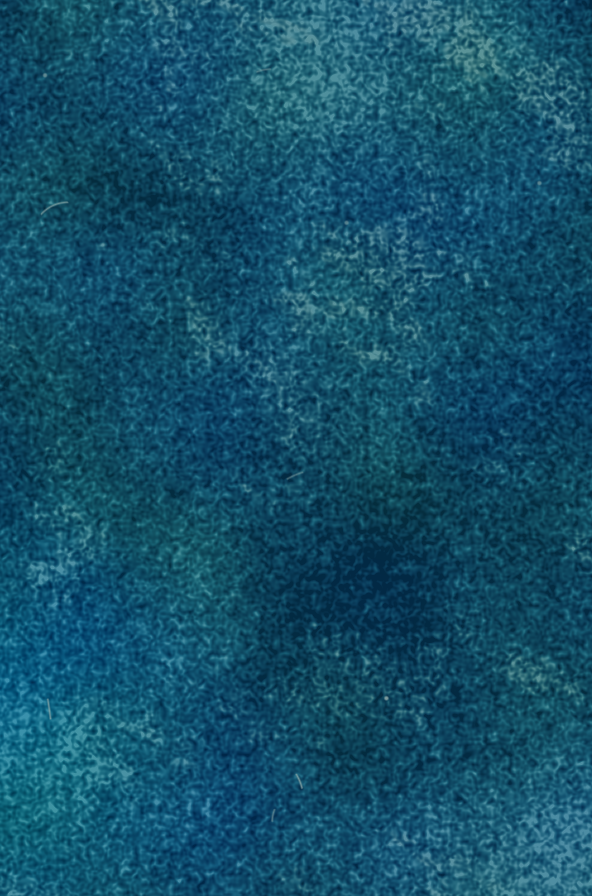
Reproduce this texture procedurally as a Shadertoy shader.

```glsl
vec2 hash2(vec2 p) {
    vec3 q = fract(p.xyx * vec3(0.1031, 0.1030, 0.0973));
    q += dot(q, q.yzx + 33.33);
    return fract((q.xx + q.yz) * q.zy);
}

float corner(vec2 cell, vec2 f, vec2 o) {
    return dot(hash2(cell + o) * 2.0 - 1.0, f - o);
}

float gradNoise(vec2 p) {
    vec2 i = floor(p), f = p - i;
    vec2 u = f * f * f * (f * (f * 6.0 - 15.0) + 10.0);
    return mix(mix(corner(i, f, vec2(0, 0)), corner(i, f, vec2(1, 0)), u.x),
               mix(corner(i, f, vec2(0, 1)), corner(i, f, vec2(1, 1)), u.x), u.y);
}

float clouds(vec2 p) {
    float sum = 0.0, amp = 1.0;
    for (int k = 0; k < 5; k++) {
        sum += amp * gradNoise(p);
        p = mat2(1.6, 1.2, -1.2, 1.6) * p + 17.3;
        amp *= 0.68;
    }
    return sum;
}

// Soft round stain
float stain(vec2 p, vec2 centre, vec2 radius) {
    vec2 d = (p - centre) / radius;
    return exp(-dot(d, d));
}

// Dark to pale dye, tone runs from 0 to 5
vec3 dye(float tone) {
    vec3 ramp[6] = vec3[6](
        vec3(0.02, 0.19, 0.29), vec3(0.04, 0.24, 0.35), vec3(0.06, 0.29, 0.39),
        vec3(0.08, 0.35, 0.45), vec3(0.13, 0.42, 0.51), vec3(0.23, 0.51, 0.59));
    tone = clamp(tone, -0.5, 5.5);
    int i = clamp(int(tone), 0, 4);
    return mix(ramp[i], ramp[i + 1], tone - float(i));
}

// Short bent hair; zero length gives a speck
float hair(vec2 p, float angle, float halfLength, float bend, float width) {
    float c = cos(angle), s = sin(angle);
    p = mat2(c, -s, s, c) * p;
    p.y -= bend * p.x * p.x;
    float d = length(vec2(max(abs(p.x) - halfLength, 0.0), p.y));
    float soft = 0.7 / iResolution.y + 0.0006;
    return 1.0 - smoothstep(width - soft, width + soft, d);
}

void mainImage(out vec4 fragColor, in vec2 fragCoord) {
    vec2 p = fragCoord / iResolution.y;
    float aspect = iResolution.x / iResolution.y;
    vec2 warped = p + 0.035 * vec2(gradNoise(p * 9.0 + 3.1), gradNoise(p * 9.0 + 41.7));

    // Broad light and dark areas
    float teal = stain(warped, vec2(0.0, 0.17), vec2(0.17, 0.21));
    float topLight = stain(warped, vec2(0.55 * aspect, 0.95), vec2(0.2, 0.2));
    float lowRight = stain(warped, vec2(0.92 * aspect, 0.02), vec2(0.2, 0.12));
    float tone = 1.75 + 1.7 * clouds(p * 5.0 + 8.4);
    tone += 2.3 * teal + 1.9 * topLight + 1.7 * lowRight;
    tone -= 1.1 * stain(warped, vec2(0.62 * aspect, 0.33), vec2(0.15, 0.13));
    tone -= 0.9 * stain(warped, vec2(aspect, 0.58), vec2(0.12, 0.16));
    tone -= 0.7 * stain(warped, vec2(0.27 * aspect, 0.79), vec2(0.11, 0.05));
    tone -= 1.4 * stain(p, vec2(aspect, 1.0), vec2(0.08, 0.05));
    tone -= 1.0 * stain(p, vec2(0.0, 0.97), vec2(0.05, 0.12));

    // Worn, faded patches
    vec2 slanted = vec2(warped.x + 0.6 * warped.y, warped.y - 0.1 * warped.x);
    float worn = smoothstep(0.12, 0.5, clouds(slanted * 6.5 + 61.2));
    vec2 scuff = warped - vec2(0.5 * aspect, 0.55);
    worn += 0.8 * stain(vec2(scuff.x - scuff.y, scuff.x + scuff.y), vec2(0.0), vec2(0.13, 0.06));
    worn = clamp(worn + 0.4 * topLight + 0.5 * lowRight, 0.0, 1.0);
    tone += 0.9 * worn;

    // Felted grain
    vec2 fuzz = p + 0.003 * vec2(gradNoise(p * 70.0), gradNoise(p * 70.0 + 29.0));
    float grain = 1.4 * gradNoise(fuzz * 48.0 + 5.0)
                + 3.0 * gradNoise(fuzz * 97.0 + 13.0)
                + 4.4 * gradNoise(fuzz * 187.0 + 71.0);
    tone += grain * (0.95 + 0.25 * worn);

    // Hue drift: saturated teal, greyed wear, blue and green casts
    vec3 colour = dye(tone);
    colour += teal * vec3(-0.05, 0.02, 0.04);
    float grey = worn * (1.0 - teal) * smoothstep(1.5, 4.5, tone);
    colour += grey * vec3(0.07, 0.015, -0.015);
    colour += gradNoise(p * 6.0 + 90.0) * vec3(-0.02, -0.03, 0.06);

    // Loose hairs and specks
    for (int k = 0; k < 10; k++) {
        float id = float(k);
        vec2 place = hash2(vec2(id * 7.0 + 2.0, 31.0));
        vec2 shape = hash2(vec2(id * 5.0 + 9.0, 77.0));
        float isHair = step(id, 5.5);
        vec2 centre = vec2(aspect, 1.0) * (0.06 + 0.88 * place);
        float mark = hair(p - centre, 6.283 * shape.x, isHair * (0.006 + 0.01 * shape.y),
                          28.0 * (shape.y - 0.5), mix(0.0022, 0.0009, isHair));
        colour = mix(colour, vec3(0.58, 0.69, 0.68), mark * (0.45 + 0.4 * shape.x));
    }

    fragColor = vec4(clamp(colour, 0.0, 1.0), 1.0);
}
```
